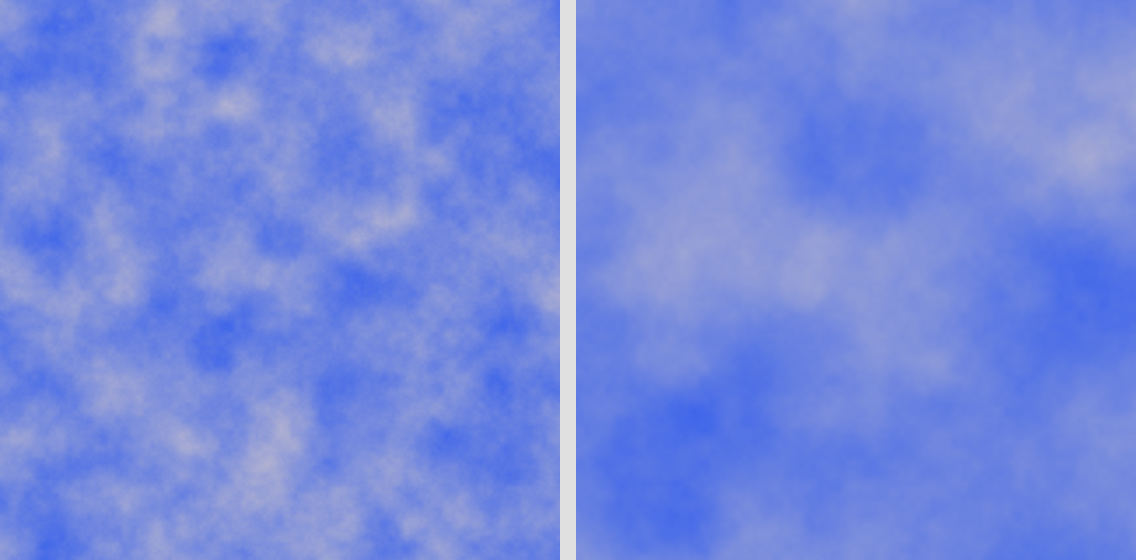
Left, the full canvas; right, a detail of the centre.
This texture is drawn by a WebGL 2 fragment shader. Its source:

```glsl
#version 300 es
precision highp float;
// Soft hazy clouds: fractal value noise blended from deep blue to pale grey.

uniform vec2 u_resolution;
out vec4 fragColor;

// Integer hash of a lattice cell, from 0 to 1
float hashCell(ivec2 cell) {
    uvec2 q = uvec2(cell) * uvec2(1597u, 3571u);
    uint h = (q.x ^ (q.y << 8)) * 747796u + 28913u;
    h = (h ^ (h >> 15)) * 739391u;
    h = (h ^ (h >> 13)) * 277803u;
    h ^= h >> 16;
    return float(h & 65535u) / 65535.0;
}

// Smoothly interpolated lattice noise
float valueNoise(vec2 p) {
    ivec2 cell = ivec2(floor(p));
    vec2 f = fract(p);
    vec2 blend = f * f * (3.0 - 2.0 * f);
    float low = mix(hashCell(cell), hashCell(cell + ivec2(1, 0)), blend.x);
    float high = mix(hashCell(cell + ivec2(0, 1)), hashCell(cell + ivec2(1, 1)), blend.x);
    return mix(low, high, blend.y);
}

// Six octaves, each twice as fine and a little over half as strong
float cloudDensity(vec2 p) {
    float sum = 0.0;
    float amplitude = 0.47;
    for (int octave = 0; octave < 6; octave++) {
        sum += amplitude * valueNoise(p);
        p = p * 2.0 + vec2(17.3, 41.7);
        amplitude *= 0.58;
    }
    return sum;
}

void main() {
    vec2 uv = gl_FragCoord.xy / u_resolution;
    float density = cloudDensity(uv * 10.0 + vec2(3.0, 11.0));

    vec3 deepBlue = vec3(0.175, 0.35, 0.933);
    vec3 paleGrey = vec3(0.725, 0.717, 0.811);
    fragColor = vec4(mix(deepBlue, paleGrey, density), 1.0);
}
```
